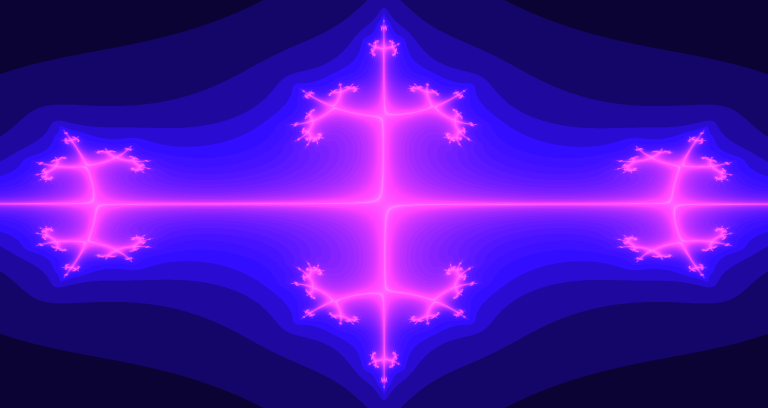
A Shadertoy shader for this background:

```glsl
#define SHIFT vec2(-0.565, 0.001)
#define SHEAR 3.0
#define BAILOUT 4.2
#define MAX_STEPS 52
#define SAMPLES 3
#define STEP_COLOR vec3(0.0400, 0.0103, 0.2050)

// Quadratic map with a stretched cross term
vec2 foldPlane(vec2 z) {
    return vec2(z.x * z.x - z.y * z.y, SHEAR * z.x * z.y) + SHIFT;
}

// Number of folds before the point leaves the bailout circle
float escapeSteps(vec2 z) {
    z = foldPlane(z);
    for (int i = 1; i < MAX_STEPS; i++) {
        z = foldPlane(z);
        if (dot(z, z) > BAILOUT * BAILOUT) return float(i);
    }
    return float(MAX_STEPS);
}

// Each fold adds light; blue saturates first, then red
vec3 escapeColor(vec2 z) {
    return min(STEP_COLOR * escapeSteps(z), vec3(1.0));
}

void mainImage(out vec4 fragColor, in vec2 fragCoord) {
    vec3 color = vec3(0.0);

    // Average a small grid of samples for smooth edges
    for (int j = 0; j < SAMPLES; j++) {
        for (int i = 0; i < SAMPLES; i++) {
            vec2 offset = (vec2(i, j) + 0.5) / float(SAMPLES) - 0.5;
            vec2 plane = 2.0 * (fragCoord + offset) / iResolution.xy - 1.0;
            color += escapeColor(plane);
        }
    }
    fragColor = vec4(color / float(SAMPLES * SAMPLES), 1.0);
}
```
